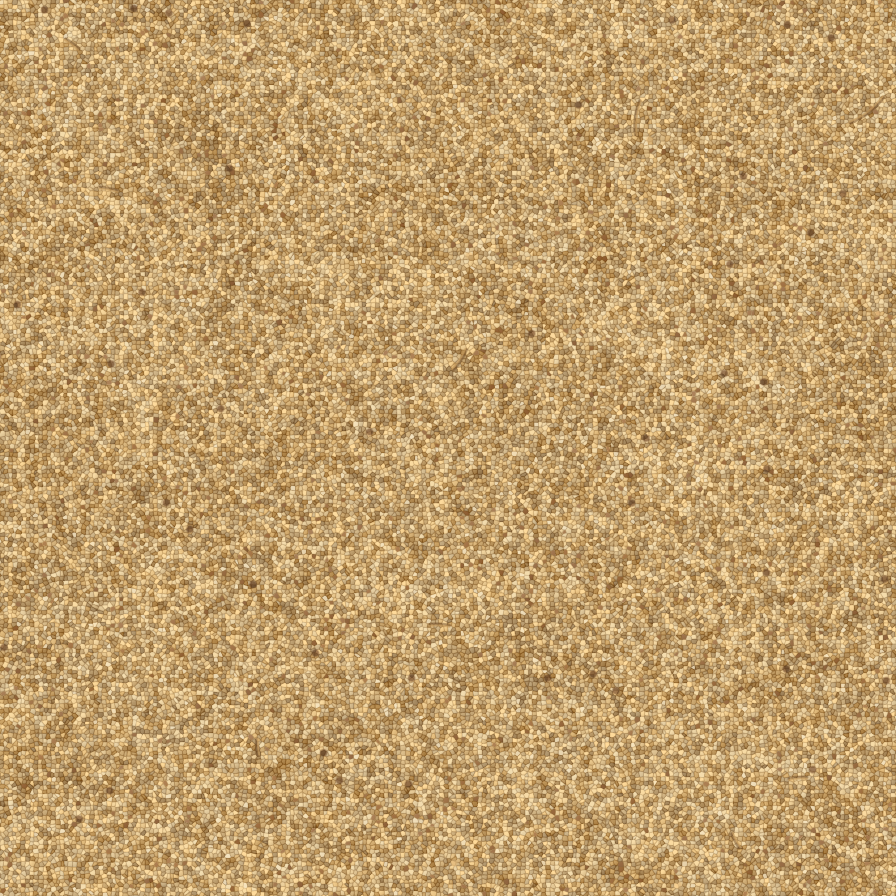
Give the GLSL for this texture, as a Shadertoy shader.

```glsl
vec3 hash3(vec2 p) {
    vec3 q = fract(p.xyx * vec3(0.1031, 0.1030, 0.0973));
    q += dot(q, q.yxz + 33.33);
    return fract((q.xxy + q.yzz) * q.zyx);
}

// Cellular noise: nearest distance, gap to the second nearest, offset to centre
vec4 cells(vec2 p, out vec2 id) {
    vec2 base = floor(p), nearest = vec2(0.0);
    float d1 = 9.0, d2 = 9.0;
    for (int y = -1; y <= 1; y++)
    for (int x = -1; x <= 1; x++) {
        vec2 cell = base + vec2(x, y);
        vec2 offset = cell + 0.1 + 0.8 * hash3(cell).xy - p;
        float d = length(offset);
        if (d < d1) { d2 = d1; d1 = d; nearest = offset; id = cell; }
        else d2 = min(d2, d);
    }
    return vec4(d1, d2 - d1, nearest);
}

// Broad, warped light and dark patches
float mottle(vec2 p) {
    float sum = 0.0, amp = 0.5;
    for (int i = 0; i < 4; i++) {
        p = mat2(0.8, 0.6, -0.6, 0.8) * p * 1.7 + 2.3;
        p += 0.7 * sin(p.yx * 1.3 + 1.1);
        sum += amp * sin(p.x) * sin(p.y);
        amp *= 0.8;
    }
    return sum;
}

vec3 sand(vec2 uv) {
    vec2 id, clumpId, pebbleId;
    vec4 grain = cells(uv * 210.0, id);
    vec3 rnd = hash3(id + 71.7);
    vec4 clump = cells(uv * 55.0 + 13.0, clumpId);

    // Tone: grain shade, dark gaps, lit upper left side, clumps and patches
    float tone = 0.30 + 0.88 * (rnd.x - 0.5);
    tone += 0.50 * smoothstep(0.0, 0.36, grain.y);
    tone += 0.16 * dot(grain.zw, vec2(0.7, -0.7));
    tone += 0.22 * (0.42 - clump.x) + 0.08 * (hash3(clumpId).z - 0.5);
    tone += 0.07 * mottle(uv * 9.0);
    tone = clamp(tone, -0.25, 1.2);
    vec3 color = mix(vec3(0.53, 0.38, 0.19), vec3(0.90, 0.78, 0.57), tone);

    // Grains lean to rust or to pale straw; a few are quartz
    color += (rnd.y - 0.5) * vec3(-0.05, 0.01, 0.09);
    float body = smoothstep(0.0, 0.25, grain.y);
    color = mix(color, vec3(0.96, 0.90, 0.77), body * 0.75 * step(0.988, rnd.z));
    color = mix(color, vec3(0.48, 0.27, 0.13), body * 0.6 * step(rnd.z, 0.02));

    // Sparse larger pebbles
    vec4 pebble = cells(uv * 30.0 + 5.0, pebbleId);
    vec3 kind = hash3(pebbleId + 19.3);
    float mask = step(0.93, kind.x) * (1.0 - smoothstep(0.08, 0.16, pebble.x));
    vec3 stone = mix(vec3(0.43, 0.28, 0.16), vec3(0.88, 0.72, 0.48), step(0.65, kind.y));
    return mix(color, stone * (0.8 + 0.3 * rnd.x), 0.7 * mask);
}

// Thin bent plant fibres, each with a shadow below
vec3 addFibres(vec3 color, vec2 uv) {
    for (int i = 0; i < 9; i++) {
        vec3 rnd = hash3(vec2(i, 4.7));
        float angle = 6.2832 * rnd.z, halfLength = 0.008 + 0.018 * rnd.x * rnd.y;
        vec2 p = uv - rnd.xy;
        p = mat2(cos(angle), -sin(angle), sin(angle), cos(angle)) * p;
        p.y += 0.004 * cos(p.x * 60.0) - 0.004;
        p.x = max(abs(p.x) - halfLength, 0.0);
        float shadow = 1.0 - smoothstep(0.0005, 0.0025, length(p + vec2(0.0, 0.0018)));
        float stem = 1.0 - smoothstep(0.0004, 0.0018, length(p));
        color = mix(color, vec3(0.42, 0.28, 0.14), 0.5 * shadow);
        color = mix(color, vec3(0.78, 0.61, 0.37), 0.6 * stem);
    }
    return color;
}

void mainImage(out vec4 fragColor, in vec2 fragCoord) {
    // Average four samples per pixel to smooth grain edges
    vec3 color = vec3(0.0);
    for (int i = 0; i < 4; i++) {
        vec2 shift = vec2(i & 1, i >> 1) * 0.5 - 0.25;
        color += 0.25 * sand((fragCoord + shift) / iResolution.y);
    }
    fragColor = vec4(addFibres(color, fragCoord / iResolution.y), 1.0);
}
```
